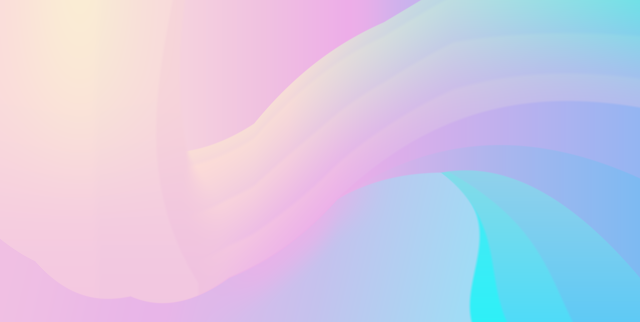
Write a Shadertoy shader that draws this background.

```glsl
float cover(float d) {
    float w = 1.0 / iResolution.y;
    return smoothstep(-w, w, d);
}

vec3 ramp(float t, vec3 a, vec3 b, vec3 c) {
    t = clamp(t, 0.0, 1.0);
    return t < 0.5 ? mix(a, b, t * 2.0) : mix(b, c, t * 2.0 - 1.0);
}

// Cubic through four knots, held constant outside them
float cubic(float x, vec4 k, vec4 y) {
    x = clamp(x, k.x, k.w);
    vec4 d = x - k;
    return y.x * d.y * d.z * d.w / ((k.x - k.y) * (k.x - k.z) * (k.x - k.w))
         + y.y * d.x * d.z * d.w / ((k.y - k.x) * (k.y - k.z) * (k.y - k.w))
         + y.z * d.x * d.y * d.w / ((k.z - k.x) * (k.z - k.y) * (k.z - k.w))
         + y.w * d.x * d.y * d.z / ((k.w - k.x) * (k.w - k.y) * (k.w - k.z));
}

// Scalloped underside of the petal and ribbon
float underside(float x) {
    if (x < 0.055) return 0.258 - 1.6 * x + 6.0 * x * x;
    if (x < 0.204) return cubic(x, vec4(0.055, 0.104, 0.169, 0.204), vec4(0.188, 0.106, 0.072, 0.080));
    if (x < 0.358) return cubic(x, vec4(0.204, 0.254, 0.3125, 0.358), vec4(0.080, 0.059, 0.085, 0.137));
    if (x < 0.527) return cubic(x, vec4(0.358, 0.417, 0.482, 0.527), vec4(0.137, 0.195, 0.291, 0.381));
    return cubic(x, vec4(0.527, 0.586, 0.64, 0.69), vec4(0.381, 0.433, 0.457, 0.464));
}

float ribbonTop(float x) {
    float d = x - 0.293;
    if (x < 0.397) return 0.531 + 0.337 * d + 4.63 * d * d;
    if (x < 0.6) return cubic(x, vec4(0.397, 0.456, 0.521, 0.6), vec4(0.616, 0.742, 0.845, 0.931));
    return min(0.931 + 1.19 * (x - 0.6), 1.06);
}

vec3 ribbonColor(float x, float t) {
    vec3 low = x < 0.52
        ? mix(vec3(0.95, 0.78, 0.88), vec3(0.93, 0.70, 0.91), smoothstep(0.24, 0.52, x))
        : ramp((x - 0.52) / 0.48, vec3(0.93, 0.70, 0.91), vec3(0.80, 0.74, 0.91), vec3(0.69, 0.74, 0.93));
    vec3 high = x < 0.45
        ? mix(vec3(0.98, 0.85, 0.85), vec3(0.96, 0.85, 0.85), smoothstep(0.29, 0.45, x))
        : ramp((x - 0.45) / 0.55, vec3(0.96, 0.85, 0.85), vec3(0.71, 0.86, 0.89), vec3(0.42, 0.88, 0.91));
    // Soft overlapping folds
    float fold = fract(t * 3.0 + 0.25);
    float crease = fold * smoothstep(1.0, 0.88, fold) - 0.45;
    vec3 col = mix(low, high, smoothstep(-0.05, 1.0, t));
    col += crease * vec3(0.022, 0.026, -0.014);
    // Pale rim on the crest
    return mix(col, vec3(0.98, 0.90, 0.82), 0.4 * smoothstep(0.85, 1.0, t) * smoothstep(0.65, 0.4, x));
}

vec3 petalColor(vec2 p) {
    vec3 col = mix(vec3(0.955, 0.785, 0.88), vec3(0.98, 0.855, 0.86), smoothstep(0.05, 0.8, p.y));
    float glow = exp(-pow((p.x - 0.125) / 0.10, 2.0)) * smoothstep(0.25, 1.05, p.y);
    col = mix(col, vec3(0.98, 0.93, 0.83), glow * 0.95);
    float stripe = smoothstep(0.148, 0.165, p.x + 0.03 * p.y * (1.0 - p.y));
    return col - stripe * vec3(0.008, 0.006, 0.0);
}

void mainImage(out vec4 fragColor, in vec2 fragCoord) {
    vec2 p = fragCoord / iResolution.xy;
    float x = p.x, y = p.y;

    // Floor: pink to pale blue, with a warm streak under the ribbon
    float under = underside(x);
    float s = x - 0.12 * (y - 0.2);
    vec3 col = s < 0.28
        ? mix(vec3(0.94, 0.75, 0.89), vec3(0.91, 0.71, 0.91), smoothstep(0.0, 0.28, s))
        : ramp((s - 0.28) / 0.46, vec3(0.91, 0.71, 0.91), vec3(0.77, 0.76, 0.93), vec3(0.63, 0.86, 0.96));
    float streak = smoothstep(0.16, 0.0, under - y) * smoothstep(0.3, 0.42, x) * smoothstep(0.62, 0.48, x);
    col = mix(col, vec3(0.93, 0.69, 0.91), 0.75 * streak);

    // Fan of cyan blades
    vec4 fanY = vec4(0.0, 0.2, 0.356, 0.464);
    float blade1 = cubic(y, fanY, vec4(0.737, 0.746, 0.740, 0.690));
    float blade2 = cubic(y, fanY, vec4(0.792, 0.768, 0.740, 0.690));
    float blade3 = cubic(y, fanY, vec4(0.895, 0.846, 0.781, 0.703));
    col = mix(col, mix(vec3(0.18, 0.94, 0.97), vec3(0.30, 0.91, 0.96), y * 2.0), cover(x - blade1));
    col = mix(col, mix(vec3(0.31, 0.86, 0.97), vec3(0.52, 0.86, 0.91), y * 2.1), cover(x - blade2));
    col = mix(col, mix(vec3(0.37, 0.79, 0.96), vec3(0.57, 0.82, 0.92), y * 2.1), cover(x - blade3));

    // Blue and violet sweeps
    float sweep1 = x < 0.69 ? under : cubic(x, vec4(0.69, 0.78, 0.885, 1.0), vec4(0.464, 0.458, 0.356, 0.137));
    float sweep2 = x < 0.527 ? under : cubic(x, vec4(0.527, 0.66, 0.82, 1.0), vec4(0.381, 0.513, 0.546, 0.446));
    float low = x < 0.527 ? under : cubic(x, vec4(0.527, 0.677, 0.85, 1.0), vec4(0.381, 0.593, 0.683, 0.665));
    vec3 blue = ramp((x - 0.54) / 0.46, vec3(0.92, 0.69, 0.91), vec3(0.68, 0.71, 0.93), vec3(0.49, 0.73, 0.95));
    vec3 violet = ramp((x - 0.54) / 0.46, vec3(0.92, 0.68, 0.91), vec3(0.76, 0.69, 0.93), vec3(0.58, 0.71, 0.95));
    col = mix(col, blue, cover(y - sweep1));
    col = mix(col, violet, cover(y - sweep2));

    // Ribbon
    float top = ribbonTop(x);
    float t = (y - low) / (top - low);
    col = mix(col, ribbonColor(x, t), smoothstep(-0.004, 0.006, y - low));

    // Upper backdrop
    vec3 backdrop = x < 0.54
        ? ramp((x - 0.29) / 0.25, vec3(0.96, 0.82, 0.87), vec3(0.94, 0.755, 0.88), vec3(0.93, 0.68, 0.91))
        : mix(vec3(0.93, 0.68, 0.91), vec3(0.78, 0.70, 0.93), smoothstep(0.54, 0.66, x));
    col = mix(col, backdrop, cover(y - top));

    // Left petal and its folded rim
    float rim = cubic(y, vec4(0.12, 0.48, 0.66, 1.0), vec4(0.31, 0.247, 0.245, 0.27));
    float edge = cubic(y, vec4(0.25, 0.53, 0.74, 1.0), vec4(0.345, 0.293, 0.281, 0.289));
    vec3 petal = petalColor(p);
    petal = mix(petal, petal * vec3(0.993, 0.973, 0.995), cover(x - rim));
    float blend = mix(0.045, 0.004, smoothstep(0.3, 0.55, y));
    col = mix(col, petal, smoothstep(blend, -blend, x - edge) * cover(y - under));

    fragColor = vec4(col, 1.0);
}
```
